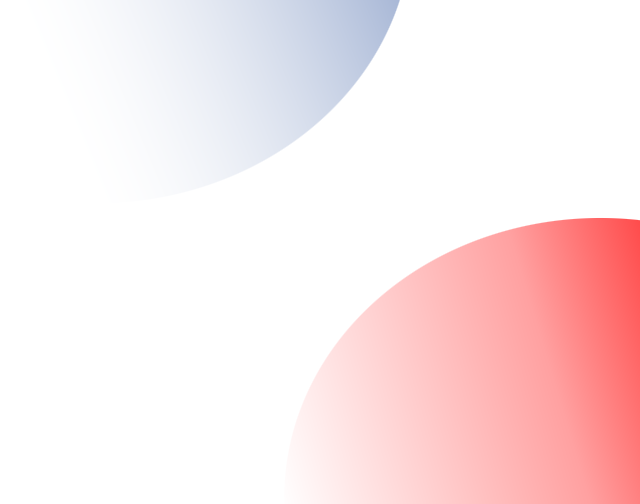
Write a WebGL 2 fragment shader that draws this background.

```glsl
#version 300 es
precision highp float;

uniform vec2 u_resolution;
out vec4 fragColor;

// Antialiased coverage of the large oval centred at c
float oval(vec2 p, vec2 c) {
    float d = length((p - c) / vec2(0.627, 0.5545)) - 1.0;
    return clamp(0.5 - d / fwidth(d), 0.0, 1.0);
}

void main() {
    // Canvas height is one unit
    vec2 p = gl_FragCoord.xy / u_resolution.y;
    vec3 color = vec3(1.0);

    // Blue oval, fading to white towards the lower left
    float blueRamp = clamp((p.x - 0.013 - 0.415 * (1.0 - p.y)) / 0.78, 0.0, 1.0);
    vec3 blue = 1.0 - vec3(0.34, 0.28, 0.16) * pow(blueRamp, 1.7);
    color = mix(color, blue, oval(p, vec2(0.19, 1.151)));

    // Red oval: a slow blush, then a steeper ramp to the upper right
    float slant = p.x + 0.3 * p.y;
    float blush = clamp((slant - 0.564) / 0.608, 0.0, 1.0);
    float glow = clamp((slant - 1.172) / 0.264, 0.0, 1.0);
    vec3 red = vec3(1.0, vec2(0.995 - 0.365 * blush - 0.33 * glow));
    color = mix(color, red, oval(p, vec2(1.191, 0.013)));

    fragColor = vec4(color, 1.0);
}
```
